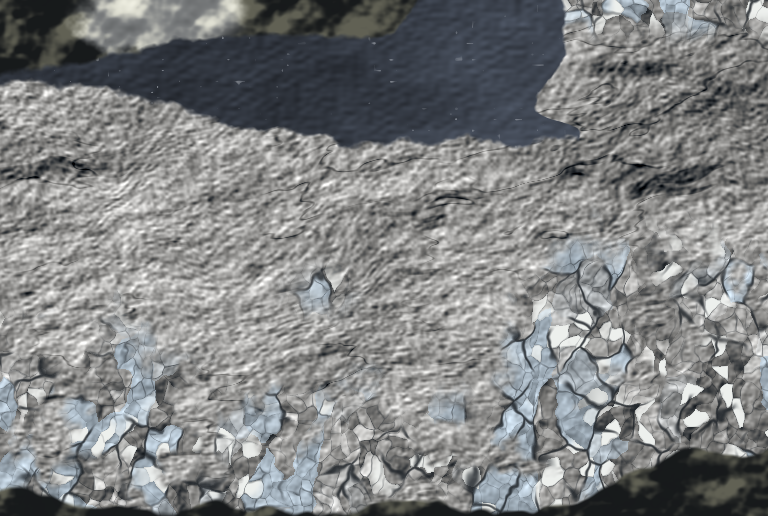
Give the GLSL for this texture, as a Shadertoy shader.

```glsl
// Sunlit grey metallic ore: fine glittering grain, blue cleaved facets, a shadowed slab and dark rubble.

const vec3 STEEL_BLUE = vec3(0.57, 0.64, 0.70);
const vec3 GLINT = vec3(0.93, 0.94, 0.93);
const vec3 SHADOW = vec3(0.185, 0.205, 0.24);
const vec3 RUBBLE_DARK = vec3(0.09, 0.10, 0.105);
const vec3 RUBBLE_OLIVE = vec3(0.38, 0.38, 0.33);

float hash(vec2 p) {
    return fract(sin(dot(p, vec2(127.1, 311.7))) * 43758.5453);
}

float noise(vec2 p) {
    vec2 i = floor(p), f = fract(p);
    f = f * f * (3.0 - 2.0 * f);
    return mix(mix(hash(i), hash(i + vec2(1, 0)), f.x),
               mix(hash(i + vec2(0, 1)), hash(i + vec2(1, 1)), f.x), f.y);
}

float fbm(vec2 p, int octaves) {
    float sum = 0.0, amp = 0.5, total = 0.0;
    for (int i = 0; i < octaves; i++) {
        sum += amp * noise(p);
        total += amp;
        amp *= 0.55;
        p = p * 2.07 + 17.3;
    }
    return sum / total;
}

// Side-lit bump: positive on slopes facing the light
float relief(vec2 p) {
    return noise(p) - noise(p + vec2(0.45, -0.65));
}

float blob(vec2 p, vec2 centre, vec2 radius) {
    vec2 d = (p - centre) / radius;
    return exp(-dot(d, d));
}

float below(float value, float edge, float soft) {
    return 1.0 - smoothstep(edge - soft, edge + soft, value);
}

vec2 rotate(vec2 p, float a) {
    return vec2(cos(a) * p.x + sin(a) * p.y, cos(a) * p.y - sin(a) * p.x);
}

// x: gap to the neighbouring cell, y: random value of the cell
vec2 cells(vec2 p) {
    vec2 base = floor(p);
    float near = 9.0, second = 9.0, id = 0.0;
    for (int j = -1; j <= 1; j++)
    for (int i = -1; i <= 1; i++) {
        vec2 c = base + vec2(i, j);
        float d = length(c + vec2(hash(c), hash(c + 41.7)) - p);
        if (d < near) { second = near; near = d; id = hash(c + 9.2); }
        else second = min(second, d);
    }
    return vec2(second - near, id);
}

// Neutral lights, slightly blue darks
vec3 oreTint(float tone) {
    return tone + vec3(-0.02, 0.0, 0.025) * below(tone, 0.3, 0.16) + vec3(0.003, 0.0, -0.008);
}

float oreTone(vec2 p) {
    vec2 q = rotate(p, 0.17) + 0.035 * vec2(noise(p * 5.0), fbm(p * 4.0, 3) * 2.0);
    float tone = 0.60 + 0.08 * blob(p, vec2(0.3, 0.38), vec2(0.7, 0.12));
    tone -= 0.12 * blob(p, vec2(1.25, 0.72), vec2(0.4, 0.13));
    tone += 0.42 * (fbm(q * vec2(5.0, 19.0), 4) - 0.5);
    tone += 0.34 * relief(q * vec2(95.0, 150.0)) + 0.22 * relief(q * vec2(38.0, 64.0));
    tone += 0.16 * (noise(p * 170.0) - 0.5);
    // Broken cracks and small shaded ledges along the strands
    float crack = below(abs(fbm(q * vec2(5.0, 15.0) + 7.0, 4) - 0.5), 0.012, 0.012);
    tone -= 0.22 * crack * smoothstep(0.4, 0.65, noise(p * 9.0));
    tone -= 0.25 * smoothstep(0.66, 0.78, fbm(q * vec2(7.0, 30.0) + 31.0, 3));
    return tone;
}

vec3 facetColor(vec2 p) {
    vec2 q = rotate(p, -0.25) + 0.05 * (vec2(fbm(p * 16.0, 3), fbm(p * 16.0 + 50.0, 3)) - 0.5);
    vec2 large = cells(q * vec2(17.0, 12.0));
    vec2 small = cells(q * vec2(42.0, 32.0) + 5.0);
    float tone = 0.28 + 0.38 * large.y + 0.40 * small.y;
    tone += 0.30 * relief(q * vec2(75.0, 60.0)) + 0.20 * relief(p * 140.0);
    vec3 color = mix(oreTint(tone), STEEL_BLUE * (0.55 + 0.7 * tone), smoothstep(0.45, 0.7, large.y) * 0.75);
    color = mix(color, GLINT, smoothstep(0.68, 0.85, small.y) * smoothstep(0.3, 0.6, noise(p * 13.0)));
    float crack = below(large.x, 0.07, 0.06) * smoothstep(0.3, 0.6, noise(p * 15.0));
    crack = max(crack, 0.65 * below(small.x, 0.08, 0.08) * noise(p * 24.0));
    return mix(color, vec3(0.13, 0.15, 0.17), 0.85 * crack);
}

vec3 slabColor(vec2 p) {
    float light = 0.75 + 0.5 * fbm(p * vec2(9.0, 22.0), 4) + 0.35 * smoothstep(0.6, 1.0, p.x);
    light += 0.30 * relief(p * vec2(70.0, 110.0));
    float speck = smoothstep(0.90, 0.98, noise(p * 95.0)) * smoothstep(0.4, 0.7, noise(p * 12.0));
    return mix(SHADOW * light, vec3(0.6, 0.62, 0.65), 0.7 * speck);
}

vec3 rubbleColor(vec2 p, float light) {
    float lump = fbm(p * vec2(13.0, 17.0), 4) + 0.45 * relief(p * 22.0) + 0.25 * relief(p * 75.0);
    return mix(RUBBLE_DARK, RUBBLE_OLIVE, smoothstep(0.38, 0.85, lump)) + light * (0.6 + 0.5 * lump);
}

void mainImage(out vec4 fragColor, in vec2 fragCoord) {
    vec2 p = fragCoord / iResolution.y;
    float rough = fbm(p * 18.0, 4) - 0.5;

    // Grainy body, with shaded ledges and a bright rim on the upper right block
    float tone = oreTone(p);
    tone -= 0.38 * blob(p + 0.03 * rough, vec2(1.24, 0.867), vec2(0.11, 0.017));
    tone -= 0.28 * blob(p + 0.05 * rough, vec2(1.42, 0.81), vec2(0.14, 0.035));
    vec3 color = oreTint(tone);

    // Cleaved facets towards the lower left, the bottom and the right
    float facetTop = mix(0.34, 0.21, smoothstep(0.25, 0.55, p.x)) + 0.32 * smoothstep(0.9, 1.12, p.x);
    float facets = below(p.y + 0.25 * rough, facetTop, 0.07);
    facets = max(facets, blob(p, vec2(0.62, 0.44), vec2(0.05, 0.04)));
    facets = max(facets, smoothstep(0.90, 0.98, p.y) * step(1.0, p.x));
    float patches = smoothstep(0.40, 0.52, fbm(p * 8.0 + 3.0, 4) + 0.13 * facets);
    color = mix(color, facetColor(p), facets * patches);

    // Shadowed slab with a jagged lower rim and a steep right end
    float slabLow = 0.845 - 0.12 * smoothstep(0.0, 0.72, p.x) + 0.045 * rough;
    float slabEnd = mix(1.12, 1.035, smoothstep(0.745, 0.79, p.y));
    slabEnd += 0.06 * smoothstep(0.79, 0.9, p.y) + 0.04 * rough;
    float slab = smoothstep(-0.006, 0.006, p.y - slabLow) * below(p.x, slabEnd, 0.004);
    color = mix(color, slabColor(p), slab);

    // Rubble behind the slab, with one sunlit stone
    float slabTop = 0.86 + 0.07 * smoothstep(0.0, 0.47, p.x) + 0.1 * smoothstep(0.74, 0.85, p.x);
    float sunlit = 0.48 * smoothstep(0.3, 0.6, blob(p + 0.08 * rough, vec2(0.31, 0.97), vec2(0.17, 0.09)));
    float back = smoothstep(-0.006, 0.006, p.y - slabTop - 0.03 * rough) * below(p.x, 0.9, 0.02);
    color = mix(color, rubbleColor(p, sunlit), back);

    // Rubble in front along the bottom, rising to the right
    float frontTop = 0.025 + 0.10 * smoothstep(1.0, 1.38, p.x) + 0.04 * below(p.x, 0.1, 0.1);
    float front = below(p.y, frontTop + 0.09 * (fbm(p * vec2(9.0, 4.0), 3) - 0.5), 0.005);
    color = mix(color, rubbleColor(p + 4.0, 0.0), front);

    fragColor = vec4(clamp(color, 0.0, 1.0), 1.0);
}
```
